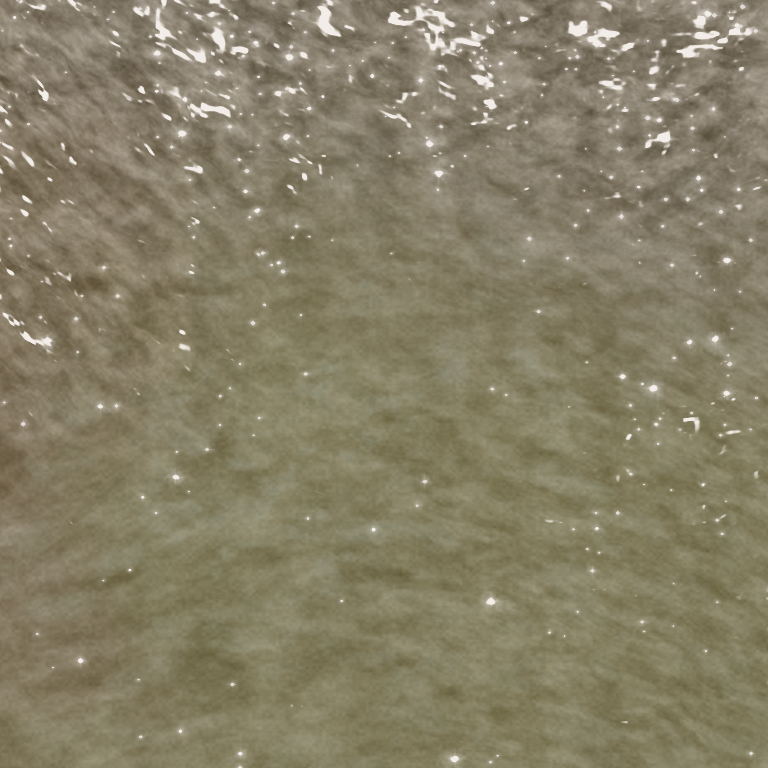
A WebGL 1 fragment shader for this texture:

```glsl
precision highp float;
// Shallow, silty water in sunlight: olive and brown shallows under soft, bowed ripples,
// with choppy water and dense glints toward the top and left, calm water below.
// Layered value noise shapes the ripples; thresholded noise and jittered dots make the glints.

uniform vec2 u_resolution;

float hash(vec2 p) {
  return fract(sin(dot(p, vec2(127.1, 311.7))) * 43758.5453);
}

float noise(vec2 p) {
  vec2 i = floor(p), f = fract(p);
  f = f * f * f * (f * (f * 6.0 - 15.0) + 10.0);
  return mix(mix(hash(i), hash(i + vec2(1.0, 0.0)), f.x),
             mix(hash(i + vec2(0.0, 1.0)), hash(i + vec2(1.0, 1.0)), f.x), f.y);
}

float fbm(vec2 p) {
  float sum = 0.0, amp = 0.48;
  for (int i = 0; i < 4; i++) {
    sum += amp * noise(p);
    p = mat2(0.96, 0.28, -0.28, 0.96) * p * 2.03 + 17.3;
    amp *= 0.56;
  }
  return sum;
}

// How rough the surface is: strongest along the top, then the upper left
float choppiness(vec2 uv) {
  float top = smoothstep(0.55, 0.93, uv.y + 0.04 * sin(uv.x * 9.0));
  float left = (1.0 - smoothstep(0.08, 0.5, uv.x)) * smoothstep(0.3, 0.65, uv.y);
  return max(top, 0.75 * left);
}

// How much the surface glitters: the rough water and a band at the right
float glitter(vec2 uv) {
  float band = smoothstep(0.55, 0.9, uv.x) * smoothstep(0.1, 0.3, uv.y)
             * (1.0 - smoothstep(0.45, 0.65, uv.y));
  return min(choppiness(uv) + 0.5 * band, 1.0);
}

// Ragged sun sparks with a soft halo and faint rays, one candidate per cell
float sparks(vec2 uv, float cells, float calmChance, float roughChance, float radius) {
  vec2 home = floor(uv * cells);
  float ragged = 0.7 + 0.6 * noise(uv * 210.0);
  float light = 0.0;
  for (int y = -1; y <= 1; y++) {
    for (int x = -1; x <= 1; x++) {
      vec2 cell = home + vec2(float(x), float(y));
      vec2 center = (cell + vec2(hash(cell + 3.7), hash(cell + 9.2))) / cells;
      float group = smoothstep(0.3, 0.75, noise(center * 13.0 + 61.0));
      float chance = group * (calmChance + roughChance * glitter(center));
      float size = hash(cell + 21.4);
      float r = radius * (0.5 + 0.8 * size * size);
      vec2 d = uv - center;
      d.y *= 1.2;
      float dist = length(d) * ragged;
      float core = 1.0 - smoothstep(0.3 * r, r, dist);
      float halo = 0.4 * exp(-dist * dist / (r * r * 3.0));
      float rays = 0.5 * size * exp(-abs(d.x * d.y) / (r * r * 0.2) - dist / (r * 1.2));
      light += step(hash(cell + 40.1), chance) * (core + halo + rays);
    }
  }
  return min(light, 1.0);
}

void main() {
  vec2 uv = gl_FragCoord.xy / u_resolution;
  float chop = choppiness(uv);
  float shine = glitter(uv);

  // Water body: olive, browner to the left, greyer at the top
  float drift = fbm(uv * vec2(4.0, 3.0) + 5.0) - 0.5;
  float brown = 1.0 - smoothstep(0.02, 0.38, uv.x - 0.3 * (uv.y - 0.4) + 0.4 * drift);
  float grey = smoothstep(0.45, 1.0, uv.y + 0.25 * (uv.x - 0.5) + 0.2 * drift);
  vec3 color = mix(vec3(0.52, 0.497, 0.378), vec3(0.51, 0.458, 0.37), brown);
  color = mix(color, vec3(0.525, 0.487, 0.425), grey);
  color += 0.05 * (fbm(uv * vec2(14.0, 4.0) + 31.0) - 0.5);

  // Calm ripples bow downward at both sides; they are finer on the right
  vec2 bow = uv + vec2(0.0, 0.42 * (uv.x - 0.45) * (uv.x - 0.45));
  bow += 0.014 * (vec2(noise(uv * 15.0), noise(uv * 15.0 + 50.0)) - 0.5);
  float broad = fbm(bow * vec2(15.0, 31.0)) - 0.5;
  float fine = fbm(bow * vec2(29.0, 66.0) + 70.0) - 0.5;
  float ripple = mix(broad, fine, 0.35 + 0.35 * smoothstep(0.3, 0.75, uv.x));
  color += ripple * vec3(0.25, 0.27, 0.32) * (1.0 - 0.5 * chop);

  // Pale green sky light on the middle swells
  vec2 offset = uv - vec2(0.4, 0.48);
  float middle = exp(-dot(offset, offset) * 9.0);
  float swell = smoothstep(0.5, 0.75, fbm(bow * vec2(19.0, 29.0) + 12.0));
  color = mix(color, vec3(0.58, 0.59, 0.51), swell * (0.2 + 0.4 * middle) * (1.0 - chop));

  // Choppy wavelets: slanting at the left, level at the right
  vec2 facet = uv - vec2(0.0, 0.4 * (uv.x - 0.8) * (uv.x - 0.8));
  facet += 0.012 * (vec2(noise(uv * 27.0), noise(uv * 27.0 + 50.0)) - 0.5);
  float wavelet = fbm(facet * vec2(38.0, 56.0) + 90.0) - 0.5;
  color += wavelet * vec3(0.4, 0.4, 0.42) * (0.15 + 0.85 * chop);
  color += 0.045 * (noise(uv * 230.0) - 0.5);

  // Small irregular flecks crowd together where the water is rough
  float cluster = noise(facet * vec2(21.0, 32.0) + 90.0);
  float grain = 0.6 * noise(facet * vec2(66.0, 100.0) + 8.0)
              + 0.4 * noise(facet * vec2(130.0, 180.0) + 33.0);
  float fleck = 0.66 * grain + 0.34 * cluster - mix(0.9, 0.655, shine);
  color += 0.06 * smoothstep(-0.1, 0.02, fleck) * shine;
  float glint = smoothstep(-0.015, 0.085, fleck);

  // Separate sparks: a few large ones, and small ones in loose groups
  float large = sparks(uv, 23.0, 0.1, 0.3, 0.0052);
  float small = sparks(uv, 62.0, 0.035, 0.24, 0.003);
  glint = max(glint, max(large, 0.85 * small));

  color = mix(color, vec3(0.95, 0.93, 0.91), glint);
  gl_FragColor = vec4(clamp(color, 0.0, 1.0), 1.0);
}
```
